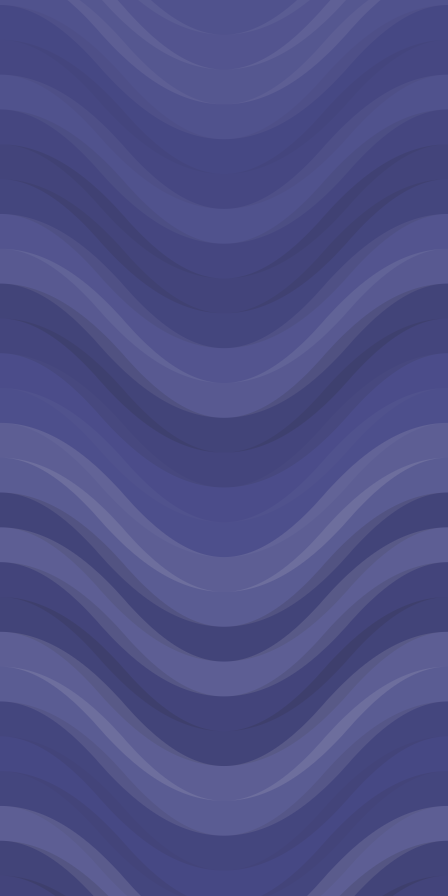
Write a Shadertoy shader that draws this background.

```glsl
// Stacked translucent wave ribbons: one parabolic wave per canvas width, repeated downward.
// Each ribbon is a stroke of constant perpendicular width, so neighbours overlap on slopes.
// A tone level 0..15 per ribbon sets its opacity; even levels lighten, odd levels darken.

#define BASE vec3(0.282, 0.288, 0.535)
#define LIGHT vec3(0.867)
#define DARK vec3(0.133)
#define SPACING 0.07773        // ribbon width and step, in canvas widths
#define AMPLITUDE 0.1498       // half of the crest-to-trough height
#define FIRST_CREST -0.2609    // depth of the first ribbon's crest
#define MIN_OPACITY 0.02
#define MAX_OPACITY 0.15
#define RIBBONS 30

const int TONES[RIBBONS] = int[RIBBONS](
    4, 6, 8, 4, 3, 5, 4, 7, 13, 9,
    6, 10, 15, 11, 0, 2, 14, 12, 15, 14,
    13, 15, 14, 12, 9, 3, 9, 14, 15, 13);

// Depth below the crest (x) and slope (y) of a wave of period 1.
vec2 wave(float x) {
    float p = 2.0 * x + 0.5;
    float s = fract(p);
    float side = mod(floor(p), 2.0) < 0.5 ? -1.0 : 1.0;
    // Slight easing gives the arc of a cubic Bezier
    float t = s - 0.05 * s * (1.0 - s) * (1.0 - 2.0 * s);
    float dt = 2.0 * (1.0 - 0.05 * (1.0 - 6.0 * s + 6.0 * s * s));
    float arc = 4.0 * t * (1.0 - t);
    float arcSlope = 4.0 * (1.0 - 2.0 * t) * dt;
    return AMPLITUDE * vec2(1.0 + side * arc, side * arcSlope);
}

// Distance to the wave, walking to its nearest point.
float waveDistance(vec2 pos) {
    float q = pos.x;
    for (int i = 0; i < 5; i++) {
        vec2 w = wave(q);
        q -= (q - pos.x + (w.x - pos.y) * w.y) / (1.0 + w.y * w.y);
    }
    return length(vec2(q, wave(q).x) - pos);
}

void mainImage(out vec4 fragColor, in vec2 fragCoord) {
    float pixel = 1.0 / iResolution.x;
    vec2 pos = vec2(fragCoord.x, iResolution.y - fragCoord.y) * pixel;
    vec3 color = BASE;

    // Only the closest ribbon and its neighbours can reach this point
    float row = (pos.y - wave(pos.x).x - FIRST_CREST) / SPACING;
    int nearest = int(floor(row + 0.5));
    for (int k = nearest - 1; k <= nearest + 1; k++) {
        if (k < 0 || k >= RIBBONS) continue;
        float crest = FIRST_CREST + SPACING * float(k);
        float d = waveDistance(pos - vec2(0.0, crest));
        float cover = clamp(0.5 + (0.5 * SPACING - d) / pixel, 0.0, 1.0);
        int tone = TONES[k];
        float opacity = mix(MIN_OPACITY, MAX_OPACITY, float(tone) / 15.0);
        vec3 tint = tone % 2 == 0 ? LIGHT : DARK;
        color = mix(color, tint, opacity * cover);
    }
    fragColor = vec4(color, 1.0);
}
```
